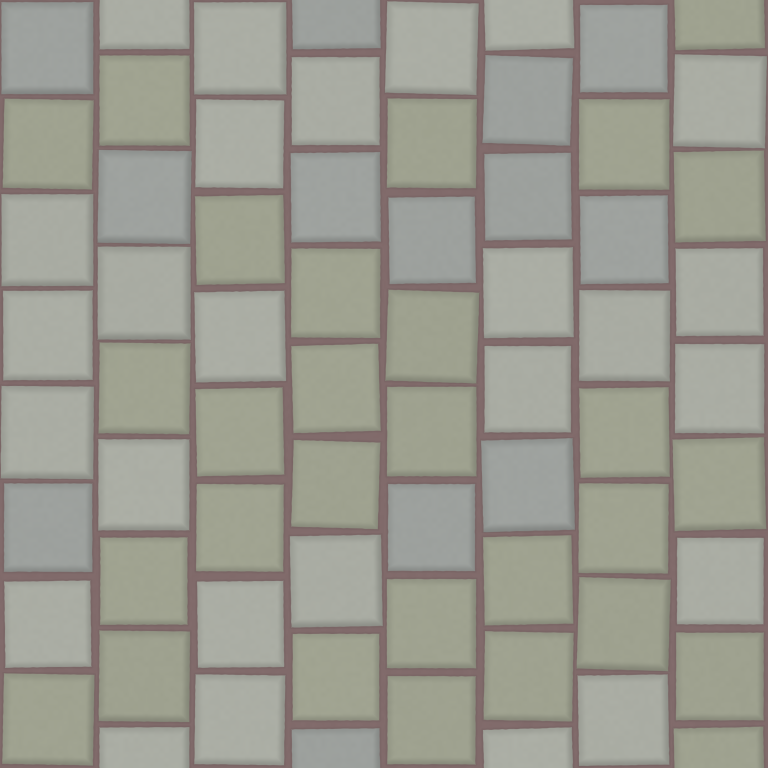
Write a WebGL 2 fragment shader that draws this texture.

```glsl
#version 300 es
precision highp float;

uniform vec2 u_resolution;
out vec4 fragColor;

const float CELLS = 8.0;
const float COLUMN_SHIFT = 0.45;
const vec3 MORTAR = vec3(0.505, 0.418, 0.418);
const vec3 SAGE = vec3(0.625, 0.637, 0.565);
const vec3 PALE = vec3(0.667, 0.678, 0.642);
const vec3 SLATE = vec3(0.618, 0.633, 0.620);

float hash(vec2 p) {
    return fract(sin(dot(p, vec2(127.1, 311.7))) * 43758.5453);
}

float noise(vec2 p) {
    vec2 i = floor(p);
    vec2 f = fract(p);
    f = f * f * (3.0 - 2.0 * f);
    return mix(mix(hash(i), hash(i + vec2(1.0, 0.0)), f.x),
               mix(hash(i + vec2(0.0, 1.0)), hash(i + 1.0), f.x), f.y);
}

vec2 rotate(vec2 p, float angle) {
    float c = cos(angle);
    float s = sin(angle);
    return vec2(c * p.x - s * p.y, s * p.x + c * p.y);
}

float boxDistance(vec2 p, vec2 halfSize) {
    vec2 d = abs(p) - halfSize;
    return length(max(d, 0.0)) + min(max(d.x, d.y), 0.0);
}

vec3 tileColor(float pick) {
    vec3 color = pick < 0.44 ? SAGE : PALE;
    return pick > 0.80 ? SLATE : color;
}

// Darkening of the sloped rim, strongest on the right and bottom
float bevelShade(vec2 p, vec2 halfSize, float width, float depth) {
    vec2 inset = halfSize - abs(p);
    vec2 slope = 1.0 - smoothstep(vec2(0.0), vec2(width), inset);
    float side = p.x > 0.0 ? 0.13 : 0.065;
    float end = p.y > 0.0 ? 0.075 : 0.13;
    return 1.0 - depth * max(slope.x * side, slope.y * end);
}

void main() {
    vec2 uv = gl_FragCoord.xy / u_resolution;
    float aa = 0.75 * CELLS / min(u_resolution.x, u_resolution.y);

    // Square grid with every other column shifted
    vec2 grid = uv * CELLS;
    float column = floor(grid.x);
    grid.y -= COLUMN_SHIFT * mod(column, 2.0);
    vec2 id = mod(floor(grid), CELLS);
    vec2 p = fract(grid) - 0.5;

    // Individual size, tilt and placement
    float size = hash(id + 17.3);
    float tilt = hash(id + 41.9) * 2.0 - 1.0;
    vec2 halfSize = vec2(mix(0.448, 0.484, size));
    vec2 nudge = vec2(hash(id + 5.7), hash(id + 73.1)) - 0.5;
    vec2 local = rotate(p - 0.014 * nudge, 0.034 * tilt * abs(tilt));

    // Slightly uneven outline
    float wobble = (noise(grid * 26.0) - 0.5) * 0.005;
    float d = boxDistance(local, halfSize) + wobble;
    float coverage = 1.0 - smoothstep(-aa, aa, d);

    // Flat face, sloped rim and faint grain
    float grain = (noise(grid * 19.0) - 0.5) * 0.010;
    vec3 tile = tileColor(hash(id + 2.4)) + grain;
    tile *= 1.0 + (hash(id + 91.6) - 0.5) * 0.016;
    tile *= bevelShade(local, halfSize, mix(0.075, 0.105, size), mix(0.9, 1.35, size));

    // Joint with a soft contact shadow beside each tile
    vec3 joint = MORTAR + grain;
    joint *= mix(0.94, 1.0, smoothstep(0.0, 0.03, d));

    fragColor = vec4(mix(joint, tile, coverage), 1.0);
}
```
